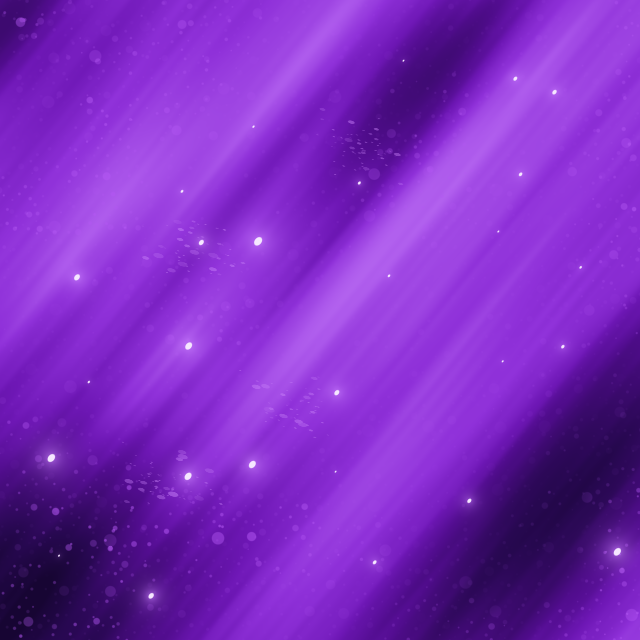
Write a Shadertoy shader that draws this background.

```glsl
float hash(vec2 p) {
    return fract(sin(dot(p, vec2(127.1, 311.7))) * 43758.5453);
}

vec2 hash2(vec2 p) {
    return vec2(hash(p), hash(p + 17.3));
}

float noise(vec2 p) {
    vec2 i = floor(p), f = fract(p);
    f = f * f * (3.0 - 2.0 * f);
    return mix(mix(hash(i), hash(i + vec2(1, 0)), f.x),
               mix(hash(i + vec2(0, 1)), hash(i + vec2(1, 1)), f.x), f.y);
}

// x runs across the light rays, y along them
vec2 rayFrame(vec2 p) {
    return vec2(dot(p, vec2(0.77, -0.64)), dot(p, vec2(0.64, 0.77)));
}

float patchGlow(vec2 p, vec2 centre, vec2 size) {
    vec2 q = rayFrame(p - centre) / size;
    return exp(-dot(q, q));
}

vec3 ramp(float tone) {
    vec3 stops[8] = vec3[8](
        vec3(0.09, 0.02, 0.20), vec3(0.15, 0.03, 0.31),
        vec3(0.24, 0.04, 0.44), vec3(0.32, 0.05, 0.56),
        vec3(0.43, 0.09, 0.71), vec3(0.56, 0.19, 0.85),
        vec3(0.67, 0.34, 0.92), vec3(0.75, 0.46, 0.96));
    vec3 col = stops[0];
    for (int i = 1; i < 8; i++)
        col = mix(col, stops[i], clamp(tone - float(i - 1), 0.0, 1.0));
    return col;
}

float lightTone(vec2 p) {
    float tone = 4.85;
    // bright shafts
    tone += 0.9 * patchGlow(p, vec2(0.30, 0.41), vec2(0.09, 0.23));
    tone += 0.9 * patchGlow(p, vec2(0.20, 0.67), vec2(0.09, 0.22));
    tone += 0.9 * patchGlow(p, vec2(0.70, 0.71), vec2(0.06, 0.34));
    tone += 0.8 * patchGlow(p, vec2(0.42, 0.85), vec2(0.04, 0.26));
    tone += 0.6 * patchGlow(p, vec2(0.58, 0.42), vec2(0.10, 0.25));
    // shadows
    tone -= 4.4 * patchGlow(p, vec2(0.02, 0.06), vec2(0.23, 0.26));
    tone -= 4.1 * patchGlow(p, vec2(0.87, 0.22), vec2(0.12, 0.46));
    tone -= 2.6 * patchGlow(p, vec2(0.66, 0.89), vec2(0.065, 0.22));
    tone -= 2.2 * patchGlow(p, vec2(0.00, 0.97), vec2(0.12, 0.20));
    // streaks, from broad to hairline
    vec2 q = rayFrame(p);
    q.x += 0.012 * noise(q * 3.0);
    tone += 1.3 * (noise(q * vec2(13.0, 1.6) + 4.0) - 0.5);
    tone += 0.7 * (noise(q * vec2(34.0, 2.4) + 31.0) - 0.5);
    tone += 0.3 * (noise(q * vec2(95.0, 4.0) + 67.0) - 0.5);
    return tone;
}

// one faint disc in some of the cells
float dust(vec2 p, float cells, float radius, float px) {
    vec2 id = floor(p * cells);
    vec2 centre = (id + 0.2 + 0.6 * hash2(id + cells)) / cells;
    float r = radius * mix(0.35, 1.0, hash(id + 5.1));
    float disc = 1.0 - smoothstep(r - px, r + px, length(p - centre));
    return disc * pow(hash(id + 9.7), 3.0);
}

// flat flakes scattered round a few sites
float flakes(vec2 p, float px) {
    vec2 sites[4] = vec2[4](vec2(0.56, 0.77), vec2(0.30, 0.61),
                            vec2(0.46, 0.37), vec2(0.26, 0.25));
    float sum = 0.0;
    for (int s = 0; s < 4; s++) {
        vec2 local = p - sites[s];
        if (length(local) > 0.14) continue;
        for (int i = 0; i < 55; i++) {
            vec2 id = vec2(i, s * 7 + 3);
            vec2 spread = hash2(id) + hash2(id + 41.0) - 1.0;
            vec2 q = local - spread * vec2(0.09, 0.055);
            q.y += 0.2 * q.x + 0.15 * spread.x * 0.09;
            float r = mix(0.0015, 0.0085, pow(hash(id + 3.3), 5.0));
            float d = length(q * vec2(1.0, 2.1)) - r;
            sum = max(sum, (1.0 - smoothstep(-px, px, d)) * mix(0.15, 0.5, hash(id + 8.8)));
        }
    }
    return sum;
}

// x is the halo, y the solid core
vec2 sparks(vec2 p, float px) {
    vec2 light = vec2(0.0), cell = floor(p * 6.0);
    for (int k = 0; k < 9; k++) {
        vec2 id = cell + vec2(k % 3 - 1, k / 3 - 1);
        if (hash(id + 2.9) > 0.85) continue;
        vec2 q = p - (id + 0.1 + 0.8 * hash2(id + 51.0)) / 6.0;
        float r = mix(0.0014, 0.0068, pow(hash(id + 6.4), 1.8));
        float core = length(rayFrame(q) * vec2(1.25, 0.9)) - r;
        light.x += exp(-length(q) / (r * 2.8)) * smoothstep(0.0, 0.005, r);
        light.y = max(light.y, 1.0 - smoothstep(-px, px, core));
    }
    return light;
}

void mainImage(out vec4 fragColor, in vec2 fragCoord) {
    vec2 p = fragCoord / iResolution.y;
    float px = 0.8 / iResolution.y;
    vec3 col = ramp(lightTone(p));

    // drifting dust
    float specks = dust(p, 16.0, 0.010, px) + dust(p + 0.37, 34.0, 0.0055, px)
                 + dust(rayFrame(p) + 2.0, 60.0, 0.0028, px);
    specks *= 0.12 + 0.5 * smoothstep(0.35, 0.8, noise(p * 6.0 + 20.0));
    col = mix(col, vec3(0.70, 0.34, 0.95), min(specks, 0.7));
    col = mix(col, vec3(0.78, 0.50, 0.97), flakes(p, px));

    // glowing sparks
    vec2 light = sparks(p, px);
    col = mix(col, vec3(0.80, 0.52, 1.0), min(light.x * 0.75, 0.9));
    col = mix(col, vec3(0.96, 0.90, 1.0), light.y);
    fragColor = vec4(col, 1.0);
}
```
